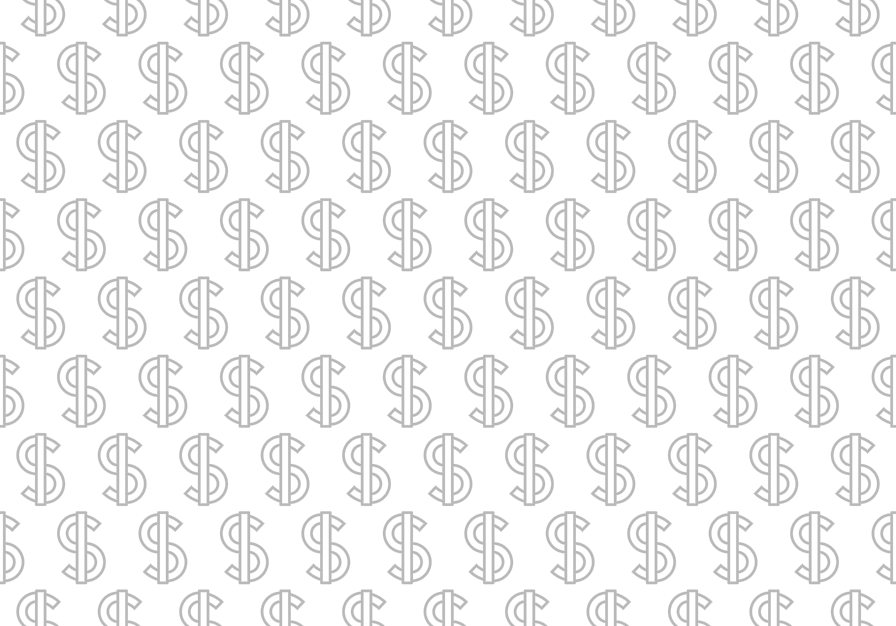
Write a WebGL 1 fragment shader that draws this pattern.

```glsl
precision highp float;

uniform vec2 u_resolution;

const vec2 REPEATS = vec2(11.0, 8.0);    // columns and rows, both whole
const vec2 PITCH = vec2(1.047, 1.007);   // cell size in motif units
const vec3 PAPER = vec3(1.0);
const vec3 INK = vec3(0.72);
const float LINE_HALF = 0.0175;
const float BAND_HALF = 0.056;
const vec2 BAR_HALF = vec2(0.056, 0.452);

float boxDistance(vec2 p, vec2 halfSize) {
  vec2 d = abs(p) - halfSize;
  return length(max(d, 0.0)) + min(max(d.x, d.y), 0.0);
}

// Upper half of the curved band: left bowl, flatter cap with a cut tip, waist
float halfBand(vec2 p, float radius, float shift, float flatten, float tipAngle) {
  vec2 q = p - vec2(-shift, radius);
  float bowl = abs(length(q) - radius) - BAND_HALF;

  vec2 c = q + vec2(0.0, flatten);
  float cut = dot(c, vec2(cos(tipAngle), -sin(tipAngle)));
  float cap = max(abs(length(c) - radius - flatten) - BAND_HALF, cut);

  float waist = length(vec2(max(p.x, 0.0), p.y)) - BAND_HALF;
  return q.x < 0.0 ? bowl : min(cap, waist);
}

// The band is symmetric under a half turn
float curvedBand(vec2 p) {
  return min(halfBand(p, 0.185, 0.055, 0.18, 0.76),
             halfBand(-p, 0.185, 0.055, 0.18, 0.76));
}

float outline(float d, float pixel) {
  return clamp((LINE_HALF - abs(d)) / pixel + 0.5, 0.0, 1.0);
}

// Outlined band passing behind an outlined upright bar
float motif(vec2 p, float pixel) {
  float bar = boxDistance(p, BAR_HALF);
  float outsideBar = clamp(bar / pixel + 0.5, 0.0, 1.0);
  return max(outline(bar, pixel), outline(curvedBand(p), pixel) * outsideBar);
}

// Brick layout: odd rows are shifted by half a column
vec2 brickCell(vec2 p) {
  float row = floor(p.y + 0.5);
  float x = fract(p.x + 0.5 * mod(row, 2.0)) - 0.5;
  return vec2(x, p.y - row);
}

void main() {
  vec2 uv = gl_FragCoord.xy / u_resolution;
  vec2 p = brickCell(uv * REPEATS) * PITCH;
  float pixel = 1.2 * PITCH.x * REPEATS.x / u_resolution.x;
  gl_FragColor = vec4(mix(PAPER, INK, motif(p, pixel)), 1.0);
}
```
